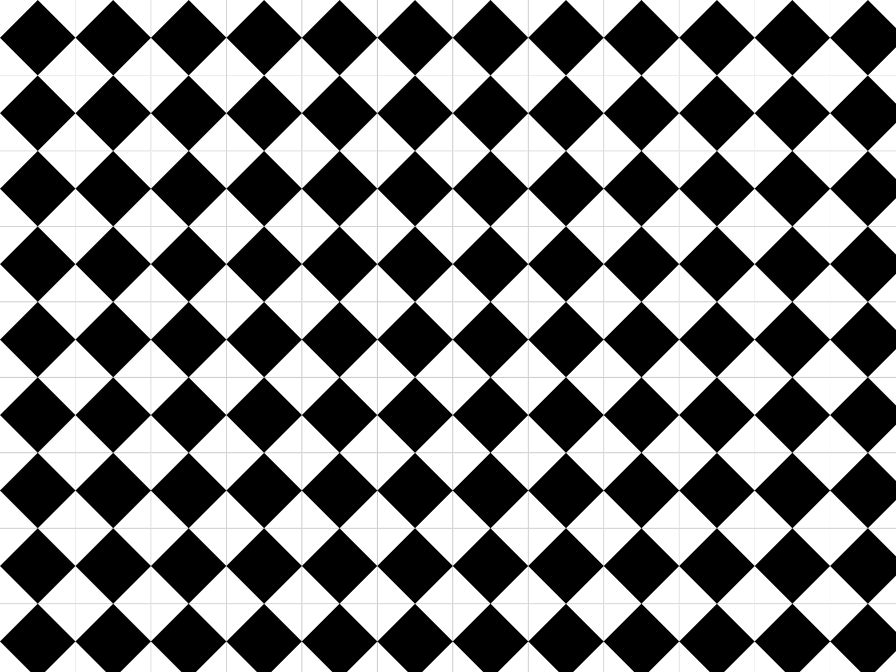
Reproduce this pattern procedurally as a Shadertoy shader.

```glsl
// Black diamonds standing corner to corner on a white ground, in square cells
// counted from the upper left. Hairline grey seams part the cells; their
// strength swells and fades slowly from one seam to the next.

const float CELL_SIZE      = 0.1123;   // in canvas heights: 8.9 rows, 11.87 columns
const float DIAMOND_RADIUS = 0.5;      // centre to corner, in cells
const float SEAM_WIDTH     = 0.00116;  // in canvas heights
const float SEAM_DARKNESS  = 0.27;     // at the strongest seam
const float SEAM_DRIFT     = 0.093;    // phase gained from one seam to the next
const vec3  INK            = vec3(0.0);
const vec3  PAPER          = vec3(1.0);

// Signed distance to a diamond with the given centre-to-corner radius
float diamondDistance(vec2 p, float radius) {
    return (abs(p.x) + abs(p.y) - radius) * inversesqrt(2.0);
}

// Share of a pixel-wide box covered by a line at the given offset
vec2 lineCoverage(vec2 offset, float width, float pixel) {
    vec2 low  = max(offset - 0.5 * pixel, vec2(-0.5 * width));
    vec2 high = min(offset + 0.5 * pixel, vec2(0.5 * width));
    return max(high - low, 0.0) / pixel;
}

// Darkness by seam number: a parabola that is zero at either end of its phase
vec2 seamStrength(vec2 index) {
    vec2 phase = fract(index * SEAM_DRIFT);
    return SEAM_DARKNESS * 4.0 * phase * (1.0 - phase);
}

void mainImage(out vec4 fragColor, in vec2 fragCoord) {
    // Cell coordinates, with rows counted downward from the top
    vec2 fromTopLeft = vec2(fragCoord.x, iResolution.y - fragCoord.y);
    vec2 grid = fromTopLeft / (iResolution.y * CELL_SIZE);
    float pixel = 1.0 / (iResolution.y * CELL_SIZE);

    // Seams on the cell borders
    vec2 seamIndex = floor(grid + 0.5);
    vec2 coverage = lineCoverage(grid - seamIndex, SEAM_WIDTH / CELL_SIZE, pixel);
    vec2 seam = coverage * seamStrength(seamIndex);
    vec3 color = mix(PAPER, INK, max(seam.x, seam.y));

    // One diamond per cell
    float d = diamondDistance(fract(grid) - 0.5, DIAMOND_RADIUS);
    color = mix(color, INK, clamp(0.5 - d / pixel, 0.0, 1.0));

    fragColor = vec4(color, 1.0);
}
```
